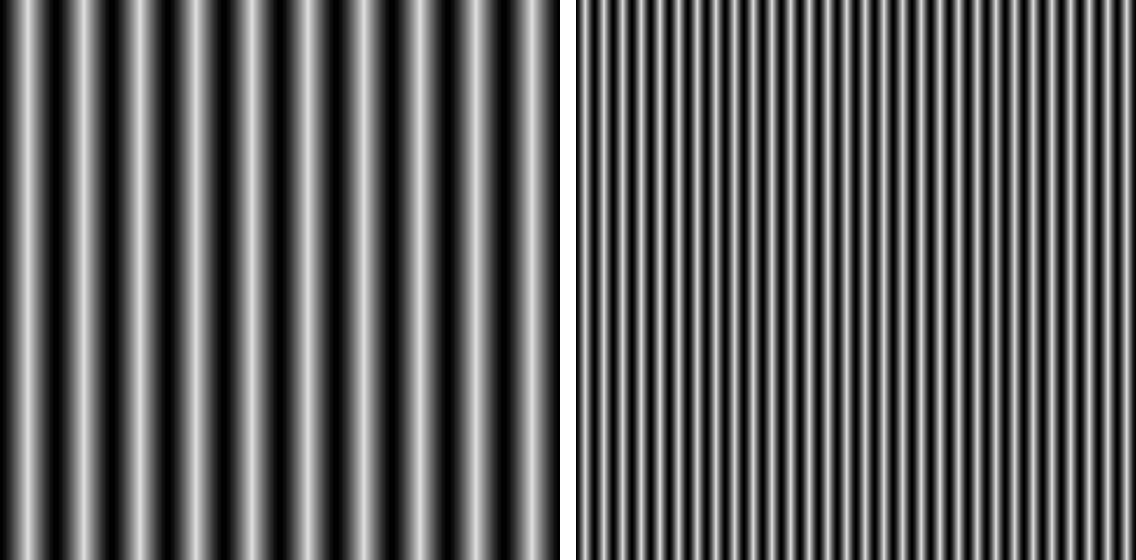
Left: one tile. Right: repeated 3 by 3.
Give the GLSL for this pattern, as a WebGL 2 fragment shader.

```glsl
#version 300 es
precision highp float;
// Ten soft vertical ridges: pale grey crests fading evenly into black grooves.

uniform vec2 u_resolution;
out vec4 fragColor;

const float STRIPES = 10.0;         // whole repeats across, constant down
const float GROOVE = 0.06;          // flat black part of each half stripe
const float FALLOFF = 1.32;         // curve of the fade from crest to groove
const vec3 GROOVE_COLOR = vec3(0.0);
const vec3 CREST_COLOR = vec3(0.88);

// Triangle wave: 0 at the stripe borders, 1 at the stripe centre
float triangleWave(float x) {
    return 1.0 - abs(2.0 * fract(x) - 1.0);
}

// Brightness across one stripe, with a flat groove and a curved flank
float ridge(float x) {
    float height = max(triangleWave(x) - GROOVE, 0.0) / (1.0 - GROOVE);
    return pow(height, FALLOFF);
}

void main() {
    vec2 uv = gl_FragCoord.xy / u_resolution;
    float x = uv.x * STRIPES;

    // Average over the pixel width to keep the crests smooth
    float quarterPixel = 0.25 * STRIPES / u_resolution.x;
    float shade = 0.5 * (ridge(x - quarterPixel) + ridge(x + quarterPixel));

    fragColor = vec4(mix(GROOVE_COLOR, CREST_COLOR, shade), 1.0);
}
```
